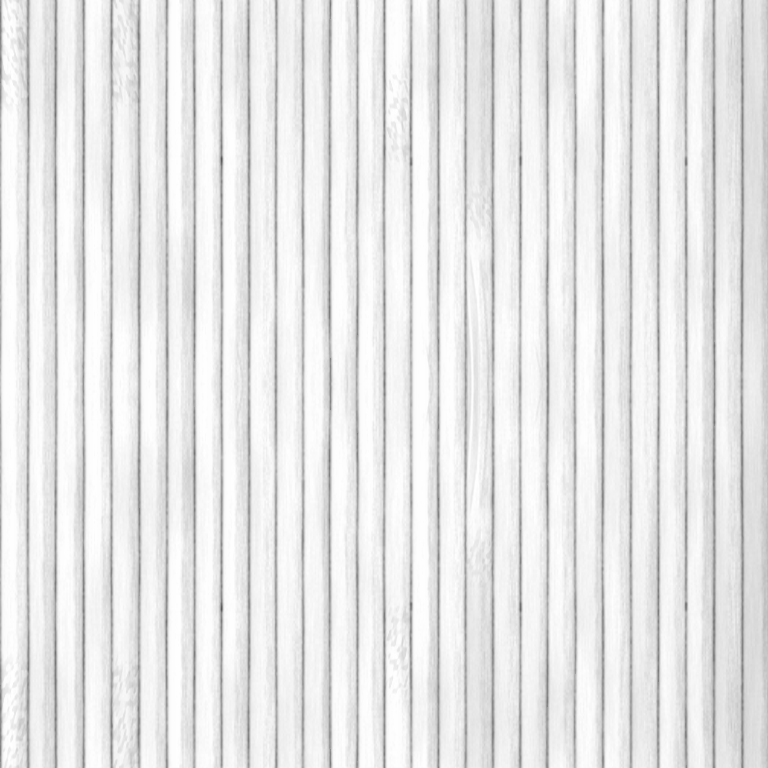
A Shadertoy shader for this texture:

```glsl
// Whitewashed wooden slats: 28 rounded vertical strips parted by thin grey grooves.
// Each slat gets a cross profile, stretched noise grain and its own hashed tone;
// the wear (flecks, nicks, scratches, wavy grain) is mirrored about mid height.

const float SLATS = 28.0;
const float PAINT = 1.005;         // brightest grey, slightly overexposed
const float GROOVE_DEPTH = 0.26;   // darkening of a groove's core
const float GROOVE_SHADE = 0.08;   // darkening of its soft shoulders

// Integer hash of a lattice point, 0..1
float hash(vec2 p) {
    uvec2 q = uvec2(ivec2(p) + 4096);
    uint h = q.x * 1597334677u ^ q.y * 3812015801u;
    h = (h ^ (h >> 15)) * 2246822519u;
    h ^= h >> 13;
    return float(h & 65535u) / 65535.0;
}

// Smooth value noise, 0..1
float noise(vec2 p) {
    vec2 i = floor(p), f = fract(p);
    f = f * f * (3.0 - 2.0 * f);
    return mix(mix(hash(i), hash(i + vec2(1, 0)), f.x),
               mix(hash(i + vec2(0, 1)), hash(i + vec2(1, 1)), f.x), f.y);
}

// Soft window between two heights
float band(float y, float low, float high) {
    return smoothstep(low - 0.02, low + 0.02, y)
         * (1.0 - smoothstep(high - 0.02, high + 0.02, y));
}

// 1 where two indices agree
float same(float a, float b) {
    return 1.0 - step(0.5, abs(a - b));
}

// Sideways offset of a groove: slow spacing drift plus a slight wobble
float grooveDrift(float groove, float y) {
    return 0.03 + 0.06 * cos(6.2832 * (groove - 7.0) / 24.0)
         + 0.03 * (noise(vec2(groove * 5.0, y * 9.0)) - 0.5);
}

// Coverage of the grey right flank of a slat, with a slightly ragged start
float flankMask(float across, float slat, float y) {
    float start = 0.42 + 0.24 * hash(vec2(slat, 7.0));
    start += 0.08 * (noise(vec2(slat * 3.0, y * 10.0)) - 0.5);
    start += 0.05 * (noise(vec2(slat * 5.0, y * 90.0)) - 0.5);
    return smoothstep(start, start + 0.14, across);
}

// Long fibres, thin streaks and fine speckle, centred on zero
float grain(vec2 p) {
    float fibres = noise(vec2(p.x * 8.0, p.y * 16.0));
    float streaks = noise(vec2(p.x * 18.0 + 50.0, p.y * 45.0));
    float speckle = noise(vec2(p.x * 18.0 + 90.0, p.y * 300.0));
    return 0.04 * (fibres - 0.5) + 0.05 * (streaks - 0.5) + 0.04 * (speckle - 0.5);
}

// Slanted short chips in the paint
float flecks(vec2 p) {
    float n = noise(vec2(p.x * 11.0 + p.y * 70.0, p.y * 130.0));
    return smoothstep(0.35, 0.85, n);
}

// Thin bent scratch that leans back away from mid height
float scratch(float across, float y, float pixel) {
    float d = abs(across - 0.80 + 5.0 * y);
    return (1.0 - smoothstep(0.01, 0.03 + pixel, d)) * band(y, 0.008, 0.05);
}

// Groove darkness: a narrow core, and shoulders that reach further to the left
float grooveLine(float d, float depth, float pixel) {
    float core = d / (0.05 + 0.2 * pixel);
    float reach = d < 0.0 ? 0.12 : 0.07;
    return GROOVE_DEPTH * depth * exp(-core * core) + GROOVE_SHADE * exp(-abs(d) / reach);
}

void mainImage(out vec4 fragColor, in vec2 fragCoord) {
    vec2 uv = fragCoord / iResolution.xy;
    float pixel = SLATS / iResolution.x;
    float y = abs(uv.y - 0.5);

    // Nearest groove, then the slat beside it and the place across that slat
    float x = uv.x * SLATS;
    float groove = round(x);
    float d = x - groove - grooveDrift(groove, y);
    float slat = d < 0.0 ? groove - 1.0 : groove;
    float across = d < 0.0 ? 1.0 + d : d;
    vec2 p = vec2(x, y);

    // Rounded slat: clean white crown, grainy grey flank
    float flank = flankMask(across, slat, y);
    float tone = PAINT - flank * (0.025 + 0.07 * hash(vec2(slat, 13.0)));
    tone += grain(p) * (0.5 + 0.6 * flank);

    // Slat to slat tone, patches along the length, greying to the right
    float ends = smoothstep(0.05, 0.45, y);
    tone -= 0.05 * hash(vec2(slat, 29.0)) * (0.4 + 0.6 * ends);
    tone -= 0.04 * smoothstep(0.4, 0.9, noise(vec2(slat * 7.0 + across, y * 7.0)));
    tone -= 0.04 * smoothstep(0.55, 1.0, uv.x) * (1.0 - 0.5 * uv.y);
    tone -= 0.03 * same(slat, SLATS - 1.0);

    // Chipped slats
    float chipped = same(slat, 14.0) * band(y, 0.29, 0.41)
                  + (same(slat, 0.0) + same(slat, 4.0)) * band(y, 0.36, 0.60);
    tone -= 0.075 * chipped * flecks(p);

    // One darker slat: wavy grain in the middle, knots and grey ends
    float worn = same(slat, 17.0);
    float bend = across + 11.0 * y * y + 0.10 * noise(vec2(3.0, y * 20.0));
    float wavy = noise(vec2(bend * 12.0, y * 5.0)) - 0.2;
    tone -= worn * 0.13 * wavy * band(y, -0.10, 0.16);
    tone -= worn * 0.06 * smoothstep(0.15, 0.32, y);
    tone -= worn * 0.06 * flecks(p) * band(y, 0.19, 0.26);

    // Faint scratches
    float scratched = same(slat, 8.0) + same(slat, 15.0) + same(slat, 19.0);
    tone -= 0.04 * scratched * scratch(across, y, pixel);

    // Grooves with uneven depth, and dark nicks on a few of them
    float depth = 0.55 + 0.5 * noise(vec2(groove * 7.0, y * 20.0))
                + 0.4 * noise(vec2(x * 10.0, y * 220.0));
    float nicked = same(groove, 8.0) + same(groove, 15.0) + same(groove, 19.0) + same(groove, 25.0);
    depth += 0.6 * nicked * (1.0 - smoothstep(0.003, 0.008, abs(y - 0.29)));
    tone = min(tone, 0.995) - grooveLine(d, depth, pixel);

    fragColor = vec4(vec3(clamp(tone, 0.0, 1.0)), 1.0);
}
```
